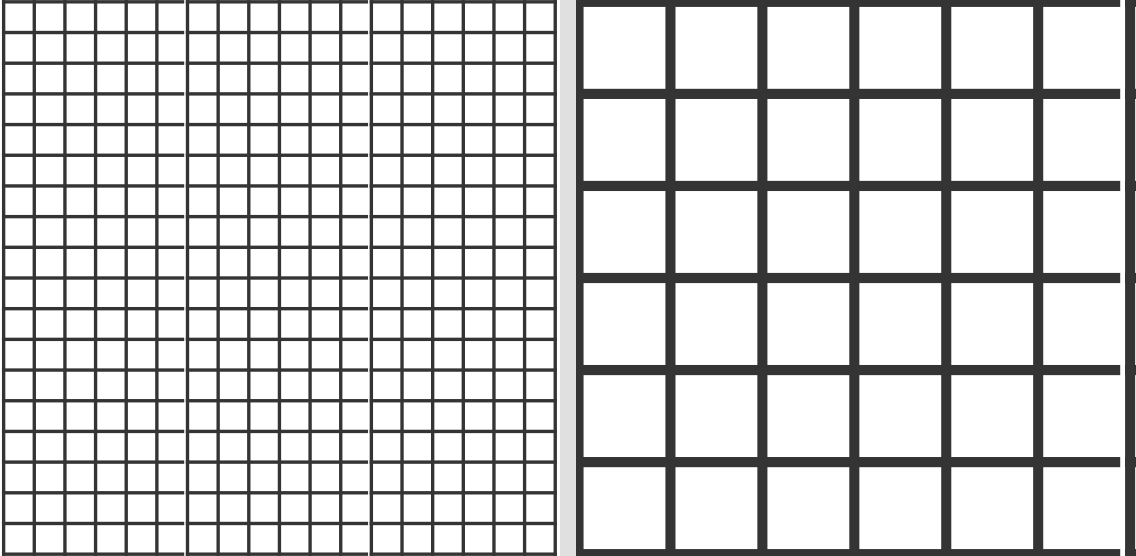
Left: the whole. Right: its middle third, enlarged.
Give the GLSL for this pattern, as a Shadertoy shader.

```glsl
// Dark square grid on white paper, made of three panels of 6 by 18 cells.
// Each rule is an exact box-filtered band around its nearest grid position;
// a thin white slit cuts the horizontal rules where two panels meet.

const vec2  CELLS       = vec2(18.0, 18.0);
const float PANEL_CELLS = 6.0;
const vec2  FIRST_RULE  = vec2(0.0065, 0.0033);  // centre of left and bottom rules
const vec2  LAST_RULE   = vec2(0.9915, 0.9967);  // centre of right and top rules
const vec2  RULE_WIDTH  = vec2(0.0060, 0.0061);
const float SLIT_WIDTH  = 0.0029;
const vec3  PAPER       = vec3(1.0);
const vec3  INK         = vec3(0.205, 0.202, 0.202);

// Share of a pixel of width px at p that lies between lo and hi.
float coverage(float p, float lo, float hi, float px) {
    return clamp(min(hi, p + 0.5 * px) - max(lo, p - 0.5 * px), 0.0, px) / px;
}

void mainImage(out vec4 fragColor, in vec2 fragCoord) {
    vec2 uv = fragCoord / iResolution.xy;
    vec2 px = 1.0 / iResolution.xy;

    // Nearest rule on each axis
    vec2 pitch  = (LAST_RULE - FIRST_RULE) / CELLS;
    vec2 index  = clamp(floor((uv - FIRST_RULE) / pitch + 0.5), vec2(0.0), CELLS);
    vec2 centre = FIRST_RULE + index * pitch;
    vec2 lo = centre - 0.5 * RULE_WIDTH;
    vec2 hi = centre + 0.5 * RULE_WIDTH;

    float vertical   = coverage(uv.x, lo.x, hi.x, px.x);
    float horizontal = coverage(uv.y, lo.y, hi.y, px.y);

    // Trim both sets of rules to the outer frame
    vec2 frameLo = FIRST_RULE - 0.5 * RULE_WIDTH;
    vec2 frameHi = LAST_RULE + 0.5 * RULE_WIDTH;
    vertical   *= coverage(uv.y, frameLo.y, frameHi.y, px.y);
    horizontal *= coverage(uv.x, frameLo.x, frameHi.x, px.x);

    // Slit just left of the first rule of every later panel
    bool seam = mod(index.x, PANEL_CELLS) < 0.5 && index.x > 0.5 && index.x < CELLS.x - 0.5;
    if (seam) horizontal *= 1.0 - coverage(uv.x, lo.x - SLIT_WIDTH, lo.x, px.x);

    float ink = 1.0 - (1.0 - vertical) * (1.0 - horizontal);
    fragColor = vec4(mix(PAPER, INK, ink), 1.0);
}
```
